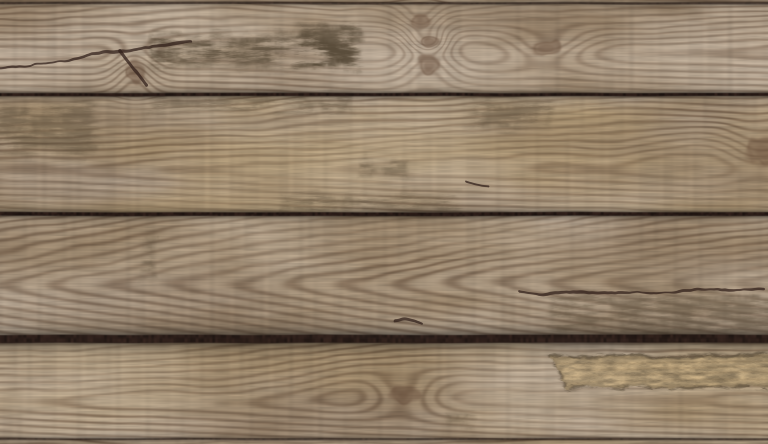
This texture is drawn by a Shadertoy shader. Its source:

```glsl
const vec3 PALE = vec3(0.70, 0.64, 0.57);
const vec3 TAN = vec3(0.55, 0.475, 0.39);
const vec3 HONEY = vec3(0.67, 0.58, 0.43);
const vec3 KNOT = vec3(0.39, 0.29, 0.22);
const vec3 GRIME = vec3(0.33, 0.28, 0.21);
const vec3 GAP = vec3(0.13, 0.085, 0.07);

// Seams: height, half width, darkness, depth of soft shadow
const vec4 SEAMS[5] = vec4[5](
    vec4(0.993, 0.0022, 0.60, 0.004), vec4(0.787, 0.0032, 1.0, 0.005),
    vec4(0.518, 0.0038, 1.0, 0.006), vec4(0.237, 0.0090, 0.92, 0.013),
    vec4(0.011, 0.0022, 0.55, 0.005));

// Boards: pith height, ring taper, ring frequency, warmth
const vec4 BOARDS[6] = vec4[6](
    vec4(1.05, 0.01, 60.0, 0.2), vec4(0.880, 0.025, 72.0, 0.10),
    vec4(0.620, 0.035, 68.0, 0.62), vec4(0.360, 0.130, 58.0, 0.18),
    vec4(0.100, 0.040, 70.0, 0.45), vec4(-0.05, 0.01, 60.0, 0.5));

// Knots and stains: centre, half size
const vec4 KNOTS[7] = vec4[7](
    vec4(0.946, 0.953, 0.024, 0.021), vec4(0.966, 0.853, 0.030, 0.024),
    vec4(0.966, 0.906, 0.022, 0.013), vec4(1.229, 0.892, 0.042, 0.019),
    vec4(0.303, 0.840, 0.022, 0.030), vec4(0.908, 0.110, 0.036, 0.021),
    vec4(1.720, 0.660, 0.040, 0.035));
const vec4 STAINS[10] = vec4[10](
    vec4(0.572, 0.885, 0.235, 0.036), vec4(0.740, 0.898, 0.066, 0.050),
    vec4(0.565, 0.767, 0.230, 0.020), vec4(1.155, 0.742, 0.090, 0.036),
    vec4(0.090, 0.710, 0.130, 0.060), vec4(0.830, 0.545, 0.200, 0.020),
    vec4(0.863, 0.619, 0.055, 0.018), vec4(1.500, 0.298, 0.260, 0.045),
    vec4(0.340, 0.420, 0.018, 0.050), vec4(1.030, 0.054, 0.030, 0.020));

// Cracks: start, end
const vec4 CRACKS[5] = vec4[5](
    vec4(0.0, 0.843, 0.43, 0.908), vec4(1.17, 0.343, 1.72, 0.345),
    vec4(0.89, 0.277, 0.95, 0.268), vec4(1.05, 0.594, 1.10, 0.585),
    vec4(0.27, 0.885, 0.33, 0.810));

float hash(vec2 p) {
    return fract(sin(dot(p, vec2(127.1, 311.7))) * 43758.5453);
}

float noise(vec2 p) {
    vec2 i = floor(p), f = fract(p);
    f = f * f * (3.0 - 2.0 * f);
    return mix(mix(hash(i), hash(i + vec2(1, 0)), f.x),
               mix(hash(i + vec2(0, 1)), hash(i + vec2(1, 1)), f.x), f.y);
}

float fbm(vec2 p) {
    float sum = 0.0, gain = 0.533;
    for (int i = 0; i < 4; i++) {
        sum += gain * noise(p);
        p = p * 2.03 + 17.3;
        gain *= 0.5;
    }
    return sum;
}

float boxDistance(vec2 p, vec2 halfSize) {
    vec2 d = abs(p) - halfSize;
    return length(max(d, 0.0)) + min(max(d.x, d.y), 0.0);
}

float segmentDistance(vec2 p, vec2 a, vec2 b) {
    vec2 pa = p - a, ba = b - a;
    return length(pa - ba * clamp(dot(pa, ba) / dot(ba, ba), 0.0, 1.0));
}

// Growth rings: sliced cone, bulging around each knot
float ringField(vec2 p, vec4 board, float seed) {
    float warp = fbm(p * vec2(2.2, 6.0) + seed * 9.0) - 0.5;
    float field = length(vec2(p.y - board.x + 0.02 * warp, 0.018)) - board.y * p.x + 0.035 * warp;
    for (int i = 0; i < 7; i++) {
        vec2 q = (p - KNOTS[i].xy) / (KNOTS[i].zw * 2.2);
        field += 0.045 * exp(-dot(q, q));
    }
    return field;
}

vec3 boardColor(vec2 p, vec4 board, float seed) {
    vec2 s = p + seed * 3.7;
    float mottle = fbm(s * vec2(3.0, 9.0));
    float fibre = noise(s * vec2(9.0, 210.0)) + noise(s * vec2(30.0, 330.0)) - 1.0;
    float sawMarks = noise(s * vec2(90.0, 5.0)) - 0.5;
    vec3 col = mix(TAN, PALE, smoothstep(0.15, 0.75, mottle));
    col = mix(col, HONEY, board.w * smoothstep(0.25, 0.7, fbm(s * vec2(2.0, 7.0) + 40.0)));
    float wave = 0.5 + 0.5 * sin(6.2832 * board.z * ringField(p, board, seed));
    float strength = 0.10 + 0.22 * noise(s * vec2(3.0, 14.0) + 8.0);
    col *= 1.04 - strength * wave * wave * vec3(0.85, 1.0, 1.1);
    return col * (1.0 + 0.085 * fibre + 0.06 * sawMarks);
}

vec3 addKnots(vec3 col, vec2 p) {
    for (int i = 0; i < 7; i++) {
        float r = length((p - KNOTS[i].xy) / KNOTS[i].zw) + 0.5 * (noise(p * 55.0) - 0.5);
        float rim = exp(-pow((r - 0.8) * 5.0, 2.0));
        col = mix(col, KNOT, 0.5 * (1.0 - smoothstep(0.2, 1.1, r)) + 0.3 * rim);
    }
    return col;
}

vec3 addStains(vec3 col, vec2 p) {
    float streaks = fbm(p * vec2(22.0, 110.0));
    float blots = fbm(p * vec2(28.0, 16.0) + 5.0);
    for (int i = 0; i < 10; i++) {
        float d = boxDistance(p - STAINS[i].xy, STAINS[i].zw) + 0.05 * (blots - 0.5);
        float mask = 1.0 - smoothstep(-0.018, 0.014, d);
        float density = i < 2 ? 0.75 : 0.42;
        col = mix(col, GRIME, density * mask * smoothstep(0.28, 0.65, 0.6 * streaks + 0.4 * blots));
    }
    return col;
}

// Torn strip with raised fibres and a shaded lip
vec3 addTornStrip(vec3 col, vec2 p) {
    vec2 q = p - vec2(1.55 + 0.5 * (0.16 - p.y), 0.162);
    float d = boxDistance(q, vec2(0.29, 0.034)) + 0.022 * (fbm(p * vec2(25.0, 50.0)) - 0.5);
    float fibres = fbm(p * vec2(40.0, 120.0));
    col = mix(col, HONEY * (0.6 + 0.75 * fibres), 0.75 * (1.0 - smoothstep(-0.004, 0.003, d)));
    return mix(col, GRIME, 0.65 * exp(-pow(d / 0.005, 2.0)) * smoothstep(0.3, 0.6, fibres));
}

vec3 addCracks(vec3 col, vec2 p, float pixel) {
    vec2 q = p + vec2(0.0, 0.022 * (fbm(p * vec2(14.0, 3.0)) - 0.5));
    for (int i = 0; i < 5; i++) {
        float d = segmentDistance(q, CRACKS[i].xy, CRACKS[i].zw);
        float width = 0.0025 * noise(p * vec2(30.0, 8.0));
        col = mix(col, GAP * 1.5, 0.75 * (1.0 - smoothstep(width, width + 1.3 * pixel, d)));
    }
    return col;
}

vec3 addSeams(vec3 col, vec2 p, float pixel) {
    for (int i = 0; i < 5; i++) {
        vec4 seam = SEAMS[i];
        float d = abs(p.y - seam.x + 0.002 * (noise(vec2(p.x * 7.0, seam.x * 50.0)) - 0.5)) - seam.y;
        col *= 1.0 - 0.5 * seam.z * exp(-max(d, 0.0) / seam.w);
        vec3 depth = GAP * (0.8 + 0.7 * noise(p * vec2(160.0, 90.0)));
        col = mix(col, depth, seam.z * (1.0 - smoothstep(-pixel, pixel, d)));
    }
    return col;
}

void mainImage(out vec4 fragColor, in vec2 fragCoord) {
    float pixel = 1.0 / iResolution.y;
    vec2 p = fragCoord * pixel;
    int board = 0;
    for (int i = 0; i < 5; i++) board += int(step(p.y, SEAMS[i].x));
    vec3 col = boardColor(p, BOARDS[board], float(board));
    col = addKnots(col, p);
    col = addStains(col, p);
    col = addTornStrip(col, p);
    col = addCracks(col, p, pixel);
    fragColor = vec4(addSeams(col, p, pixel), 1.0);
}
```
